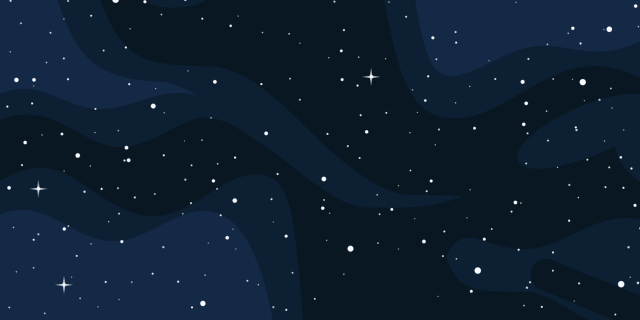
Reproduce this background procedurally as a WebGL 2 fragment shader.

```glsl
#version 300 es
precision highp float;

uniform vec2 u_resolution;
out vec4 fragColor;

#define NIGHT vec3(0.035, 0.09, 0.135)
#define DUSK vec3(0.05, 0.12, 0.195)
#define INDIGO vec3(0.08, 0.16, 0.27)
#define STAR_COLOR vec3(0.97, 0.98, 1.0)
#define WARP 0.008
#define STAR_LAYERS 3
#define STAR_CELL 0.088
#define STAR_RADIUS 0.0026
#define STAR_DENSITY 0.62
#define SPARKLES 3
#define SPARKLE_REACH 0.03

vec2 hash2(vec2 p) {
    vec3 q = fract(p.xyx * vec3(0.1031, 0.1030, 0.0973));
    q += dot(q, q.yzx + 33.33);
    return fract((q.xx + q.yz) * q.zy);
}

float cornerGradient(vec2 cell, vec2 corner, vec2 f) {
    return dot(hash2(cell + corner) * 2.0 - 1.0, f - corner);
}

float gradientNoise(vec2 p) {
    vec2 i = floor(p), f = p - i;
    vec2 u = f * f * f * (f * (f * 6.0 - 15.0) + 10.0);
    vec2 e = vec2(0.0, 1.0);
    return mix(mix(cornerGradient(i, e.xx, f), cornerGradient(i, e.yx, f), u.x),
               mix(cornerGradient(i, e.xy, f), cornerGradient(i, e.yy, f), u.x), u.y);
}

// Antialiased inside of a field that is negative within the shape
float fill(float d) {
    return clamp(0.5 - d / max(fwidth(d), 1e-5), 0.0, 1.0);
}

float ellipse(vec2 p, vec2 radii, float angle) {
    float c = cos(angle), s = sin(angle);
    return (length(mat2(c, -s, s, c) * p / radii) - 1.0) * radii.y;
}

float capsule(vec2 p, vec2 a, vec2 b, float radius) {
    vec2 ab = b - a;
    return length(p - a - ab * clamp(dot(p - a, ab) / dot(ab, ab), 0.0, 1.0)) - radius;
}

float duskClouds(vec2 p) {
    float x = p.x, y = p.y;
    // Long ribbon tapering toward the right
    float top = 0.79 + 0.22 * exp((0.31 - x) / 0.07) - 0.4 * smoothstep(0.66, 1.28, x);
    float ripple = 0.05 * cos(10.5 * (x - 0.08)) * (1.0 - smoothstep(0.6, 0.85, x));
    float tail = max(x - 1.25, 0.0);
    float bottom = 0.59 + ripple - 0.24 * smoothstep(0.7, 1.15, x) + tail * tail;
    float d = max(y - top, bottom - y);
    // Hill at lower left, hanging cloud at upper right
    float hill = 0.41 - 0.03 * x + 0.07 * cos(9.2 * (x - 0.13)) - 0.06 * exp((x - 0.9) / 0.025);
    float hanging = 0.71 - 0.085 * cos(7.0 * (x - 1.41)) + 0.3 * exp((1.2 - x) / 0.05);
    d = min(d, min(y - hill, hanging - y));
    // Hooked cloud at lower right
    float cap = 0.1 * exp((1.4 - x) / 0.04);
    float hookTop = 0.27 + 0.05 * cos(10.0 * (x - 1.95)) - cap;
    float hookBottom = 0.085 - 0.1 * smoothstep(1.65, 1.9, x) + cap;
    float hook = max(y - hookTop, hookBottom - y);
    d = min(d, max(hook, -capsule(p, vec2(1.71, 0.14), vec2(2.05, 0.0), 0.05)));
    // Loose drops
    d = min(d, ellipse(p - vec2(1.83, 0.59), vec2(0.23, 0.08), 0.4));
    d = min(d, ellipse(p - vec2(2.02, 0.52), vec2(0.12, 0.08), -0.9));
    return min(d, ellipse(p - vec2(0.55, 1.0), vec2(0.09, 0.025), 0.0));
}

float indigoClouds(vec2 p) {
    float x = p.x, y = p.y;
    float top = 0.74 + 0.26 * exp((0.18 - x) / 0.08) - 0.09 * smoothstep(0.5, 0.75, x);
    float bottom = 0.685 + 0.04 * exp(-x) * cos(13.0 * (x - 0.08));
    float hill = 0.295 + 0.05 * cos(11.0 * (x - 0.07)) - 0.05 * exp((x - 0.77) / 0.05);
    float hanging = 0.785 + 0.17 * (x - 1.41) - 0.025 * cos(12.5 * (x - 1.41))
                  + 0.22 * exp((1.3 - x) / 0.03);
    return min(max(y - top, bottom - y), min(y - hill, hanging - y));
}

// Round stars: each layer is larger and sparser than the last
float stars(vec2 p, float pixel) {
    float light = 0.0;
    for (int i = 0; i < STAR_LAYERS; i++) {
        float scale = exp2(float(i) * 0.85);
        float cell = STAR_CELL * scale;
        vec2 id = floor(p / cell) + 37.0 * float(i + 1);
        vec2 traits = hash2(id + 71.3);
        float radius = STAR_RADIUS * scale * mix(0.65, 1.25, traits.x);
        vec2 center = mix(vec2(0.14), vec2(0.86), hash2(id)) * cell;
        float d = length(mod(p, cell) - center) - radius;
        float present = step(traits.y, STAR_DENSITY + 0.5 * gradientNoise(id * 0.37));
        float glow = mix(0.55, 1.0, min(traits.x + 0.4 * float(i), 1.0));
        light = max(light, present * glow * smoothstep(0.75 * pixel, -0.75 * pixel, d));
    }
    return light;
}

// Four-pointed sparkles with thin tapering rays
float sparkles(vec2 p, float pixel) {
    float light = 0.0;
    for (int i = 0; i < SPARKLES; i++) {
        vec2 center = fract(vec2(0.1, 0.11) + vec2(0.48, 0.65) * float(i)) * vec2(2.0, 1.0);
        vec2 q = abs(p - center);
        float along = max(q.x, q.y), across = min(q.x, q.y);
        float taper = clamp(1.0 - along / SPARKLE_REACH, 0.0, 1.0);
        float ray = taper * smoothstep(pixel, 0.0, across - 0.002 * taper);
        float core = smoothstep(0.75 * pixel, -0.75 * pixel, length(q) - 0.006);
        light = max(light, max(ray, core));
    }
    return light;
}

void main() {
    vec2 p = gl_FragCoord.xy / u_resolution.y;
    float pixel = 1.0 / u_resolution.y;
    vec2 warped = p + WARP * vec2(gradientNoise(p * 4.0), gradientNoise(p * 4.0 + 19.0));

    vec3 color = mix(NIGHT, DUSK, fill(duskClouds(warped)));
    color = mix(color, INDIGO, fill(indigoClouds(warped)));
    color = mix(color, STAR_COLOR, max(stars(p, pixel), sparkles(p, pixel)));
    fragColor = vec4(color, 1.0);
}
```
